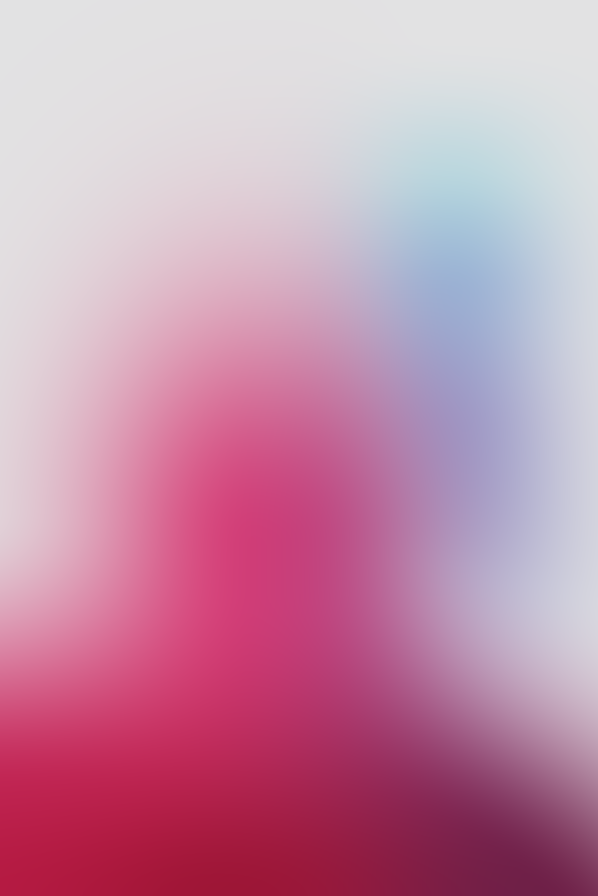
A WebGL 2 fragment shader for this background:

```glsl
#version 300 es
precision highp float;
// Soft blurred gradient: a rose plume rising from a crimson floor beside a blue glow on pale grey.
uniform vec2 u_resolution;
out vec4 fragColor;

// Palette
const vec3 PAPER   = vec3(0.886, 0.886, 0.890);
const vec3 CYAN    = vec3(0.700, 0.835, 0.868);
const vec3 BLUE    = vec3(0.605, 0.705, 0.835);
const vec3 LILAC   = vec3(0.625, 0.630, 0.795);
const vec3 ROSE    = vec3(0.840, 0.235, 0.460);
const vec3 VIOLET  = vec3(0.620, 0.270, 0.520);
const vec3 CRIMSON = vec3(0.720, 0.105, 0.265);
const vec3 EMBER   = vec3(0.600, 0.078, 0.195);
const vec3 PLUM    = vec3(0.430, 0.125, 0.280);

// Layout: x runs left to right, depth runs from the top edge down
const float GLOW_X       = 0.76;
const float GLOW_DRIFT   = 0.06;
const float GLOW_WIDTH   = 0.18;
const vec2  PLUME_CORE   = vec2(0.43, 0.61);
const float PLUME_RISE   = 0.27;
const float PLUME_LEFT   = 0.285;
const vec2  PLUME_RIGHT  = vec2(0.22, 0.305); // width near the tip and at the core
const vec2  FLOOR_EDGE   = vec2(0.57, 0.88);  // start and end of the fade at the left
const vec2  FLOOR_SLOPE  = vec2(0.09, 0.19);  // how far the fade sinks at the right
const vec2  EMBER_CENTRE = vec2(0.38, 1.02);
const vec2  EMBER_SIZE   = vec2(0.26, 0.16);

float bell(float d) {
    return exp(-d * d);
}

// Vertical band of light that fades out at both ends
float glowMask(vec2 p) {
    float centre = GLOW_X + GLOW_DRIFT * smoothstep(0.35, 0.75, p.y);
    float ends = smoothstep(0.04, 0.25, p.y) * (1.0 - smoothstep(0.45, 0.88, p.y));
    return ends * bell((p.x - centre) / GLOW_WIDTH);
}

vec3 glowColour(float depth) {
    vec3 upper = mix(CYAN, BLUE, smoothstep(0.18, 0.33, depth));
    return mix(upper, LILAC, smoothstep(0.28, 0.48, depth));
}

// Plume with a soft left flank and a fuller right flank
float plumeMask(vec2 p) {
    float side = p.x - PLUME_CORE.x;
    float rise = bell(max(PLUME_CORE.y - p.y, 0.0) / PLUME_RISE);
    float rightWidth = mix(PLUME_RIGHT.x, PLUME_RIGHT.y, smoothstep(0.25, 0.6, p.y));
    float left = bell(min(side, 0.0) / PLUME_LEFT);
    float right = exp(-pow(max(side, 0.0) / rightWidth, 3.0));
    return rise * left * right;
}

// Floor whose upper edge sinks towards the right
float floorMask(vec2 p) {
    float start = FLOOR_EDGE.x + FLOOR_SLOPE.x * p.x * p.x;
    float end = FLOOR_EDGE.y + FLOOR_SLOPE.y * pow(p.x, 5.0);
    return smoothstep(start, end, p.y);
}

// Warm tones shared by the plume and the floor
vec3 warmColour(vec2 p) {
    vec3 upper = mix(ROSE, VIOLET, smoothstep(0.3, 0.85, p.x));
    vec3 lower = mix(CRIMSON, PLUM, smoothstep(0.2, 0.9, p.x));
    vec2 e = (p - EMBER_CENTRE) / EMBER_SIZE;
    lower = mix(lower, EMBER, 0.8 * exp(-dot(e, e)));
    return mix(upper, lower, smoothstep(0.66, 1.0, p.y));
}

void main() {
    vec2 uv = gl_FragCoord.xy / u_resolution;
    vec2 p = vec2(uv.x, 1.0 - uv.y);

    vec3 colour = mix(PAPER, glowColour(p.y), glowMask(p));
    float warmth = 1.0 - (1.0 - plumeMask(p)) * (1.0 - floorMask(p));
    colour = mix(colour, warmColour(p), warmth);

    fragColor = vec4(colour, 1.0);
}
```
